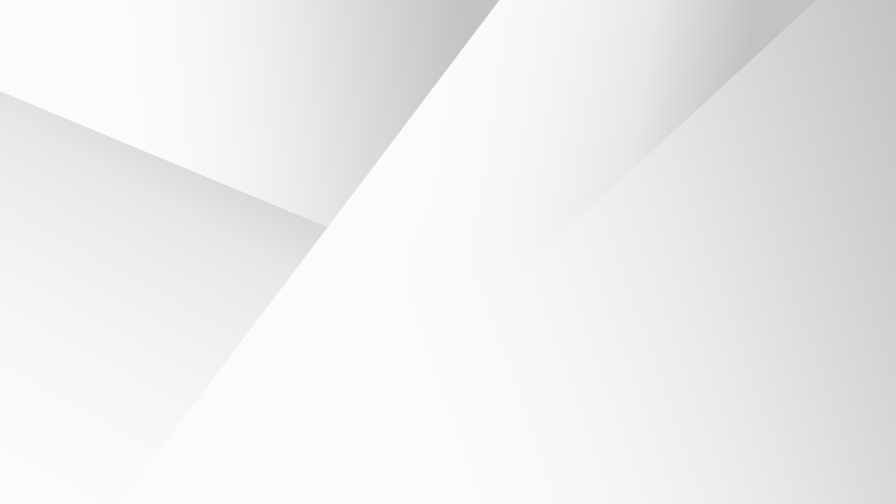
Give the GLSL for this background, as a Shadertoy shader.

```glsl
// Pale folded-paper background: four overlapping planes cut by three
// straight creases. Each plane is a tilted white-to-grey gradient, and
// the planes are layered with antialiased half-plane masks.

const vec3 WHITE = vec3(0.984, 0.984, 0.984);
const vec3 MIST  = vec3(0.900, 0.905, 0.911);
const vec3 STEEL = vec3(0.762, 0.766, 0.771);

// Position of x between two limits, clamped to 0..1
float span(float low, float high, float x) {
    return clamp((x - low) / (high - low), 0.0, 1.0);
}

// Three-tone gradient along s; stops hold the white, mist and steel positions
vec3 paperTone(float s, vec3 stops) {
    float soft = span(stops.x, stops.y, s);
    float deep = span(stops.y, stops.z, s);
    return mix(mix(WHITE, MIST, soft * soft), STEEL, deep);
}

// Coverage of the half-plane to the left of the line running from a to b
float leftOf(vec2 p, vec2 a, vec2 b, float pixel) {
    vec2 along = normalize(b - a);
    vec2 rel = p - a;
    float dist = along.x * rel.y - along.y * rel.x;
    return smoothstep(-0.7 * pixel, 0.7 * pixel, dist);
}

void mainImage(out vec4 fragColor, in vec2 fragCoord) {
    // Canvas height is one unit
    vec2 p = fragCoord / iResolution.y;
    float pixel = 1.0 / iResolution.y;
    float drop = 1.0 - p.y;

    // Gradient of each plane
    vec3 topLeft    = paperTone(p.x - 0.10 * drop, vec3(0.20, 0.60, 0.92));
    vec3 bottomLeft = paperTone(p.y + 0.55 * p.x,  vec3(0.00, 0.78, 1.07));
    vec3 band       = paperTone(p.x + 0.15 * drop, vec3(0.85, 1.30, 1.50));
    vec3 right      = paperTone(p.x - 0.35 * drop, vec3(0.50, 1.22, 1.776));

    // Creases
    vec2 corner = vec2(0.650, 0.549);
    float leftSide  = leftOf(p, corner, vec2(0.991, 1.0), pixel);
    float upperFold = leftOf(p, vec2(0.0, 0.819), corner, pixel);
    float bandSide  = leftOf(p, vec2(1.134, 0.553), vec2(1.620, 1.0), pixel);

    // Layering: the band melts into the right plane lower down
    float bandFade = smoothstep(0.40, 0.62, p.y);
    vec3 color = mix(right, band, bandSide * bandFade);
    color = mix(color, mix(bottomLeft, topLeft, upperFold), leftSide);

    fragColor = vec4(color, 1.0);
}
```
